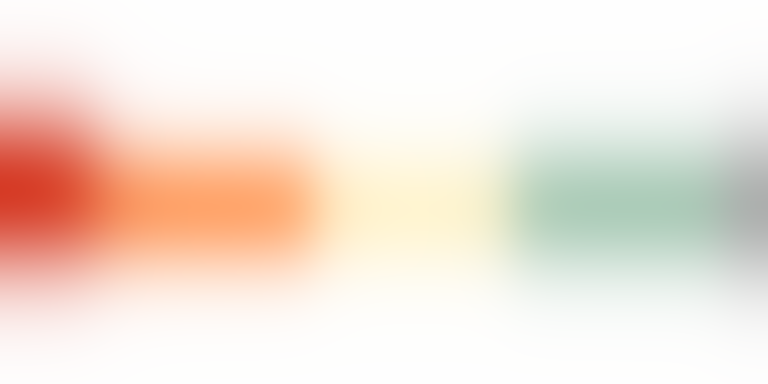
Write a Shadertoy shader that draws this background.

```glsl
// Soft band of blurred colour patches, red through orange, cream and green to grey, on white.

const int PATCHES = 5;
const vec3 PAPER = vec3(0.997, 0.996, 0.995);

// Patch colours, left to right
const vec3 COLOR[PATCHES] = vec3[](
    vec3(0.835, 0.225, 0.145),   // red
    vec3(1.000, 0.645, 0.420),   // orange
    vec3(1.000, 0.960, 0.820),   // cream
    vec3(0.675, 0.800, 0.725),   // green
    vec3(0.680, 0.680, 0.680));  // grey

// Vertical centre and spread of each patch, as fractions of the height
const float CENTER[PATCHES] = float[](0.505, 0.461, 0.455, 0.464, 0.466);
const float SPREAD[PATCHES] = float[](0.162, 0.124, 0.122, 0.132, 0.152);

// Borders between neighbours and their blur, as fractions of the width
const float BORDER[PATCHES - 1] = float[](0.124, 0.408, 0.667, 0.940);
const float BLUR[PATCHES - 1] = float[](0.047, 0.037, 0.036, 0.033);

// Logistic approximation of a Gaussian-blurred step
float blurredStep(float border, float blur, float x) {
    return 1.0 / (1.0 + exp(-1.702 * (x - border) / blur));
}

float gaussian(float distance, float spread) {
    float d = distance / spread;
    return exp(-0.5 * d * d);
}

void mainImage(out vec4 fragColor, in vec2 fragCoord) {
    vec2 uv = fragCoord / iResolution.xy;
    vec3 color = PAPER;
    float entered = 1.0;

    // Each patch tints the paper between its left and right borders
    for (int i = 0; i < PATCHES; i++) {
        float passed = 0.0;
        if (i < PATCHES - 1) passed = blurredStep(BORDER[i], BLUR[i], uv.x);
        float coverage = max(entered - passed, 0.0);
        float glow = gaussian(uv.y - CENTER[i], SPREAD[i]);
        color += (COLOR[i] - PAPER) * coverage * glow;
        entered = passed;
    }

    fragColor = vec4(clamp(color, 0.0, 1.0), 1.0);
}
```
